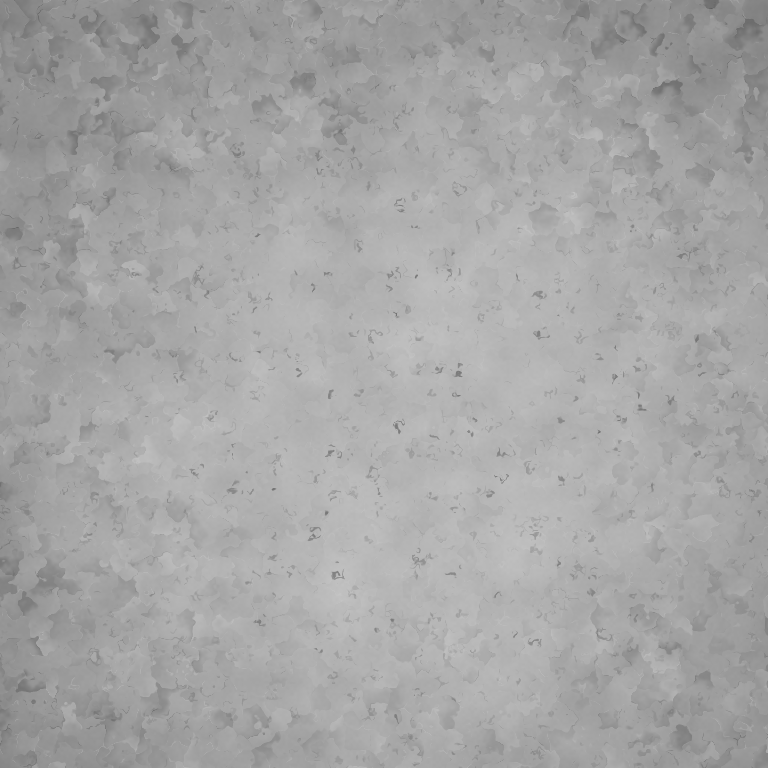
Reproduce this texture procedurally as a three.js fragment shader.

```glsl
// Pale grey plaster: a soft central glow, cloudy mottling and ragged dabs that
// grow stronger toward the rim. Dabs are warped Voronoi cells, each fading to one
// side; small dark pits and broken pit rims sit on a jittered grid in the middle.

varying vec2 vUv;

const float CENTER_TONE = 0.722;
const float RIM_TONE = 0.545;
const vec2 GLOW_CENTER = vec2(0.54, 0.43);
const float DAB_GRID = 40.0;       // dabs across the canvas
const float DAB_CONTRAST = 0.17;
const float DAB_EDGE = 0.09;       // edge softness in cells
const float PIT_GRID = 38.0;       // possible pits across the canvas
const float PIT_SHARE = 0.42;
const float PIT_DEPTH = 0.25;
const float CLOUD_CONTRAST = 0.075;
const float WEAVE_CONTRAST = 0.010;
const float GRAIN_CONTRAST = 0.014;

float hash(vec2 p) {
  return fract(sin(dot(p, vec2(127.1, 311.7))) * 43758.5453);
}

vec2 hash2(vec2 p) {
  return vec2(hash(p), hash(p + 57.3));
}

float noise(vec2 p) {
  vec2 cell = floor(p);
  vec2 f = fract(p);
  f = f * f * (3.0 - 2.0 * f);
  float low = mix(hash(cell), hash(cell + vec2(1.0, 0.0)), f.x);
  float high = mix(hash(cell + vec2(0.0, 1.0)), hash(cell + 1.0), f.x);
  return mix(low, high, f.y);
}

vec2 noise2(vec2 p) {
  return vec2(noise(p), noise(p + 31.7)) - 0.5;
}

// Signed shade of one dab: full on its sharp side, fading across the other
float dabShade(vec2 id, vec2 offset) {
  float angle = 6.2832 * hash(id + 11.9);
  float fade = smoothstep(-0.5, 0.45, dot(offset, vec2(cos(angle), sin(angle))));
  float shade = hash(id + 4.7) - 0.58;
  return shade * (0.35 + abs(shade)) * fade;
}

// x: dab shade, y: closeness to a dab edge
vec2 dabs(vec2 uv) {
  vec2 p = uv * DAB_GRID + 0.9 * noise2(uv * 75.0) + 0.35 * noise2(uv * 190.0);
  vec2 base = floor(p);
  float nearest = 9.0;
  float second = 9.0;
  float shade = 0.0;
  float secondShade = 0.0;
  for (int j = -1; j <= 1; j++) {
    for (int i = -1; i <= 1; i++) {
      vec2 id = base + vec2(float(i), float(j));
      vec2 offset = p - id - 0.1 - 0.8 * hash2(id);
      float d = length(offset);
      float s = dabShade(id, offset);
      if (d < nearest) {
        second = nearest;
        secondShade = shade;
        nearest = d;
        shade = s;
      } else if (d < second) {
        second = d;
        secondShade = s;
      }
    }
  }
  float gap = second - nearest;
  float blend = 0.5 - 0.5 * smoothstep(0.0, DAB_EDGE, gap);
  return vec2(mix(shade, secondShade, blend), 1.0 - smoothstep(0.0, 0.12, gap));
}

// Small ragged pits, some with a broken ring beside them
float pits(vec2 uv) {
  vec2 p = uv * PIT_GRID + 0.4 * noise2(uv * 210.0);
  vec2 base = floor(p);
  float broken = smoothstep(0.58, 0.78, noise(uv * 145.0 + 8.0));
  float result = 0.0;
  for (int j = -1; j <= 1; j++) {
    for (int i = -1; i <= 1; i++) {
      vec2 id = base + vec2(float(i), float(j));
      vec2 q = p - id - 0.2 - 0.6 * hash2(id + 83.0);
      float strength = 0.3 + 0.7 * pow(hash(id + 21.0), 2.0);
      float present = step(hash(id + 37.0), PIT_SHARE);
      vec2 stretch = hash(id + 5.0) < 0.65 ? vec2(1.25, 0.7) : vec2(0.7, 1.25);
      float spot = 1.0 - smoothstep(0.05, 0.16, length(q * stretch));
      float ring = 1.0 - smoothstep(0.02, 0.10, abs(length(q - 0.12) - 0.3));
      ring *= broken * step(0.4, hash(id + 62.0));
      result = max(result, present * strength * max(spot, 0.8 * ring));
    }
  }
  return result;
}

void main() {
  // Broad light
  float radius = length(vUv - GLOW_CENTER);
  float rim = smoothstep(0.18, 0.62, radius + 0.16 * (noise(vUv * 7.0) - 0.5));
  float tone = mix(CENTER_TONE, RIM_TONE, smoothstep(0.1, 0.85, radius));

  // Clouds and a faint woven banding
  float cloud = 0.5 * noise(vUv * 9.0) + 0.5 * noise(vUv * 27.0 + 14.0) - 0.5;
  tone += CLOUD_CONTRAST * cloud;
  float weave = noise(vec2(vUv.x * 45.0, vUv.y * 4.0)) + noise(vec2(vUv.x * 4.0, vUv.y * 45.0)) - 1.0;
  tone += WEAVE_CONTRAST * weave * (1.0 - rim);

  // Dabs with ragged shadowed edges
  vec2 dab = dabs(vUv);
  tone += DAB_CONTRAST * dab.x * mix(0.3, 1.35, rim);
  float ragged = noise(vUv * 95.0 + 40.0);
  tone -= 0.10 * dab.y * smoothstep(0.66, 0.9, ragged) * mix(0.5, 1.0, rim);
  tone += 0.06 * dab.y * smoothstep(0.34, 0.12, ragged) * mix(0.3, 1.0, rim);

  // Pits and fine grain
  tone -= PIT_DEPTH * pits(vUv) * mix(1.0, 0.12, rim);
  tone += GRAIN_CONTRAST * (noise(vUv * 260.0) - 0.5);

  gl_FragColor = vec4(vec3(tone), 1.0);
}
```
